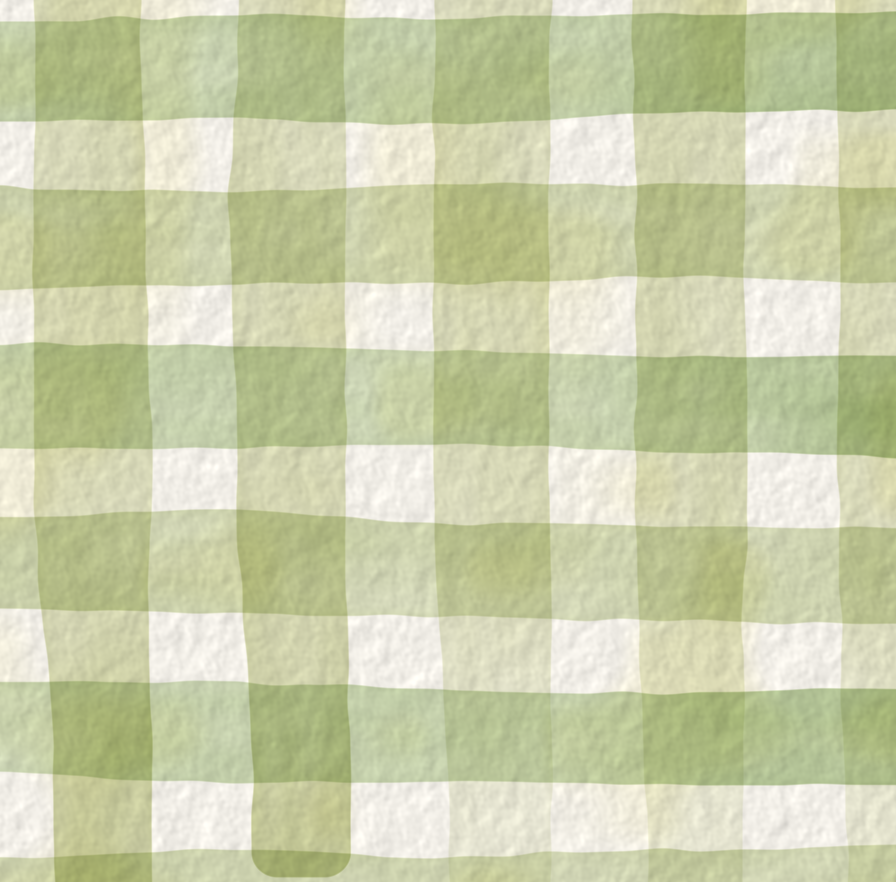
Give the GLSL for this pattern, as a WebGL 1 fragment shader.

```glsl
precision highp float;
// Hand-painted green gingham: five upright and six level watercolour strokes.
// Each stroke is a wobbly distance field whose translucent pigment multiplies
// the paper colour; embossed noise supplies the rough paper tooth.

uniform vec2 u_resolution;

// Layout, in canvas widths; y runs downward from the top edge
const int COLUMNS = 5;
const int ROWS = 6;
const float COLUMN_START = 0.101;
const float COLUMN_STEP = 0.2235;
const float COLUMN_HALF = 0.0615;
const float ROW_START = 0.075;
const float ROW_STEP = 0.1862;
const float ROW_HALF = 0.0545;
const float SHORT_COLUMN = 1.0;   // this stroke stops inside the sheet
const float SHORT_END = 0.979;
const float END_RADIUS = 0.028;

// Paint and paper
const vec3 PAPER = vec3(0.945, 0.933, 0.905);
const vec3 CREAM = vec3(0.99, 0.985, 0.925);
const vec3 COLUMN_TINT = vec3(0.885, 0.900, 0.785);
const vec3 ROW_TINT_WARM = vec3(0.835, 0.870, 0.735);
const vec3 ROW_TINT_COOL = vec3(0.815, 0.870, 0.745);
const float EDGE_SOFTNESS = 0.0013;
const float RIM_WIDTH = 0.003;
const float RIM_STRENGTH = 0.16;
const float TOOTH_SCALE = 58.0;
const float TOOTH_DEPTH = 0.24;
const float TOOTH_REACH = 0.0027;

float hash(vec2 p) {
  vec3 q = fract(vec3(p.xyx) * 0.1031);
  q += dot(q, q.yzx + 33.33);
  return fract((q.x + q.y) * q.z);
}

float noise(vec2 p) {
  vec2 cell = floor(p), f = fract(p);
  f = f * f * (3.0 - 2.0 * f);
  float a = mix(hash(cell), hash(cell + vec2(1.0, 0.0)), f.x);
  float b = mix(hash(cell + vec2(0.0, 1.0)), hash(cell + 1.0), f.x);
  return mix(a, b, f.y);
}

float toothHeight(vec2 p) {
  vec2 q = mat2(0.9, 0.5, -0.4, 0.75) * p * TOOTH_SCALE + 40.0;
  return 0.55 * noise(q) + 0.3 * noise(q * 2.1 + 7.0) + 0.15 * noise(q * 4.3 + 19.0);
}

// Slow bend plus small bristle wander of a stroke edge
float wobble(float along, float seed) {
  return 0.008 * (noise(vec2(along * 4.0, seed)) - 0.5)
       + 0.003 * (noise(vec2(along * 23.0, seed + 31.0)) - 0.5);
}

float roundedBox(vec2 p, vec2 halfSize, float radius) {
  vec2 q = abs(p) - halfSize + radius;
  return length(max(q, 0.0)) + min(max(q.x, q.y), 0.0) - radius;
}

// Pigment amount: filled inside, mottled, with a thin darker drying rim
float pigment(float d, vec2 streak, float strength) {
  float soft = max(EDGE_SOFTNESS, 0.75 / u_resolution.x);
  float fill = 1.0 - smoothstep(-soft, soft, d);
  float mottle = 0.76 + 0.32 * noise(streak) + 0.16 * noise(streak * 3.1 + 5.0);
  return fill * strength * (mottle + RIM_STRENGTH * exp(min(d, 0.0) / RIM_WIDTH));
}

float columnPigment(vec2 p, float i) {
  float low = smoothstep(0.55, 0.92, p.y);
  float center = COLUMN_START + COLUMN_STEP * i + 0.018 * low * (1.0 - p.x);
  float end = abs(i - SHORT_COLUMN) < 0.5 ? SHORT_END : 2.0;
  float halfWidth = COLUMN_HALF + wobble(p.y, i + 70.0) - 0.005 * low;
  vec2 local = vec2(p.x - center - wobble(p.y, i + 10.0), p.y - end + 1.5);
  float d = roundedBox(local, vec2(halfWidth, 1.5), END_RADIUS);
  float pooled = i < 1.5 ? 1.65 : 0.45;   // paint collects left, runs dry right
  return pigment(d, vec2(p.x * 15.0 + i * 9.0, p.y * 5.0), mix(1.0, pooled, low));
}

float rowPigment(vec2 p, float i, float cool) {
  float tilt = 0.014 * sin(i - 1.4) * (p.x - 0.5);
  float center = ROW_START + ROW_STEP * i + tilt + wobble(p.x, i + 110.0);
  float halfHeight = ROW_HALF + wobble(p.x, i + 150.0);
  float loaded = mix(0.94 - 0.12 * p.x, 0.98 + 0.50 * smoothstep(0.55, 1.0, p.x), cool);
  float d = abs(p.y - center) - halfHeight;
  return pigment(d, vec2(p.x * 5.0, p.y * 15.0 + i * 9.0), loaded);
}

void main() {
  vec2 p = vec2(gl_FragCoord.x, u_resolution.y - gl_FragCoord.y) / u_resolution.x;

  // Paper with faint cream stains
  vec3 color = PAPER * mix(vec3(1.0), CREAM, smoothstep(0.5, 0.85, noise(p * 11.0 + 3.0)));

  // Translucent strokes, layered by multiplication
  for (int n = 0; n < COLUMNS; n++) {
    color *= pow(COLUMN_TINT, vec3(columnPigment(p, float(n))));
  }
  for (int n = 0; n < ROWS; n++) {
    float i = float(n);
    float cool = 1.0 - mod(i, 2.0);
    color *= pow(mix(ROW_TINT_WARM, ROW_TINT_COOL, cool), vec3(rowPigment(p, i, cool)));
  }

  // Side-lit paper tooth and fine fibre grain
  vec2 reach = TOOTH_REACH * vec2(0.8, 0.6);
  float relief = toothHeight(p + reach) - toothHeight(p - reach);
  float fibre = noise(p * 260.0) - 0.5;
  color *= 1.0 + TOOTH_DEPTH * relief + 0.02 * fibre;

  gl_FragColor = vec4(clamp(color, 0.0, 1.0), 1.0);
}
```
